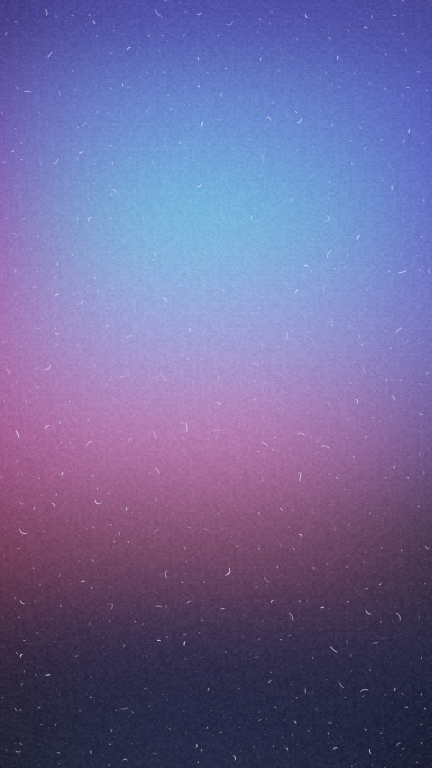
Give the GLSL for this background, as a Shadertoy shader.

```glsl
// Soft twilight gradient with a blue glow, a rose band, film grain and scattered pale dust.

const int ROWS = 8;

// Colour ramps from bottom to top, along the left edge, the glow axis and the right edge.
const vec3 LEFT_RAMP[ROWS] = vec3[ROWS](
    vec3(.13, .14, .21), vec3(.21, .16, .25), vec3(.46, .25, .37), vec3(.64, .37, .58),
    vec3(.65, .45, .70), vec3(.56, .43, .72), vec3(.42, .36, .68), vec3(.27, .24, .52));
const vec3 AXIS_RAMP[ROWS] = vec3[ROWS](
    vec3(.15, .17, .28), vec3(.20, .18, .30), vec3(.48, .30, .43), vec3(.70, .48, .69),
    vec3(.62, .64, .85), vec3(.48, .71, .87), vec3(.42, .55, .82), vec3(.32, .32, .67));
const vec3 RIGHT_RAMP[ROWS] = vec3[ROWS](
    vec3(.11, .12, .21), vec3(.16, .16, .27), vec3(.29, .22, .32), vec3(.46, .36, .58),
    vec3(.47, .46, .75), vec3(.41, .45, .78), vec3(.35, .38, .74), vec3(.29, .29, .61));

const float GLOW_AXIS = 0.45;
const vec3 DUST_COLOR = vec3(.88, .87, .96);

float hash(vec2 p) {
    return fract(sin(dot(p, vec2(127.1, 311.7))) * 43758.5453);
}

// Catmull-Rom interpolation through evenly spaced ramp colours.
vec3 sampleRamp(vec3 ramp[ROWS], float height) {
    float position = clamp(height, 0.0, 1.0) * float(ROWS - 1);
    int row = min(int(position), ROWS - 2);
    float t = position - float(row);
    vec3 a = ramp[max(row - 1, 0)];
    vec3 b = ramp[row];
    vec3 c = ramp[row + 1];
    vec3 d = ramp[min(row + 2, ROWS - 1)];
    return b + 0.5 * t * (c - a + t * (2.0 * a - 5.0 * b + 4.0 * c - d
                             + t * (3.0 * (b - c) + d - a)));
}

// Blend from the glow axis towards whichever side is nearer.
vec3 background(vec2 uv) {
    vec3 axisColor = sampleRamp(AXIS_RAMP, uv.y);
    float side = uv.x - GLOW_AXIS;
    float reach = side < 0.0 ? side / GLOW_AXIS : side / (1.0 - GLOW_AXIS);
    vec3 sideColor = side < 0.0 ? sampleRamp(LEFT_RAMP, uv.y) : sampleRamp(RIGHT_RAMP, uv.y);
    return mix(axisColor, sideColor, reach * reach);
}

// One slightly bent fleck per occupied grid cell; sizes are in canvas heights.
float dust(vec2 p, float cells, float halfLength, float radius, float density, float pixel) {
    vec2 cell = floor(p * cells);
    float size = hash(cell + 5.3);
    vec2 center = 0.2 + 0.6 * vec2(hash(cell + 17.1), hash(cell + 41.7));
    vec2 q = (fract(p * cells) - center) / cells;
    float angle = 6.2832 * hash(cell + 73.9);
    q = mat2(cos(angle), -sin(angle), sin(angle), cos(angle)) * q;

    float extent = halfLength * mix(0.25, 1.0, size * size);
    q.y += (hash(cell + 29.3) - 0.5) * q.x * q.x / max(extent, pixel);
    q.x -= clamp(q.x, -extent, extent);
    float coverage = clamp(0.5 + (radius - length(q)) / pixel, 0.0, 1.0);
    return coverage * step(hash(cell), density) * mix(0.3, 1.0, hash(cell + 61.2));
}

// Fine brightness noise centred on zero.
float grain(vec2 p) {
    return hash(floor(p * 512.0)) + hash(floor(p * 300.0) + 9.0) - 1.0;
}

void mainImage(out vec4 fragColor, in vec2 fragCoord) {
    vec2 uv = fragCoord / iResolution.xy;
    vec2 p = fragCoord / iResolution.y;
    float pixel = 1.0 / iResolution.y;

    vec3 color = background(uv);
    color += 0.03 * grain(p);

    // Long flecks, short specks, then faint powder.
    float flecks = dust(p, 22.0, 0.0055, 0.0007, 0.55, pixel);
    float specks = dust(p + 3.7, 42.0, 0.0016, 0.0006, 0.45, pixel);
    float powder = dust(p + 8.2, 85.0, 0.0004, 0.0004, 0.35, pixel);
    float cover = max(0.85 * flecks, max(0.65 * specks, 0.4 * powder));

    fragColor = vec4(clamp(mix(color, DUST_COLOR, cover), 0.0, 1.0), 1.0);
}
```
